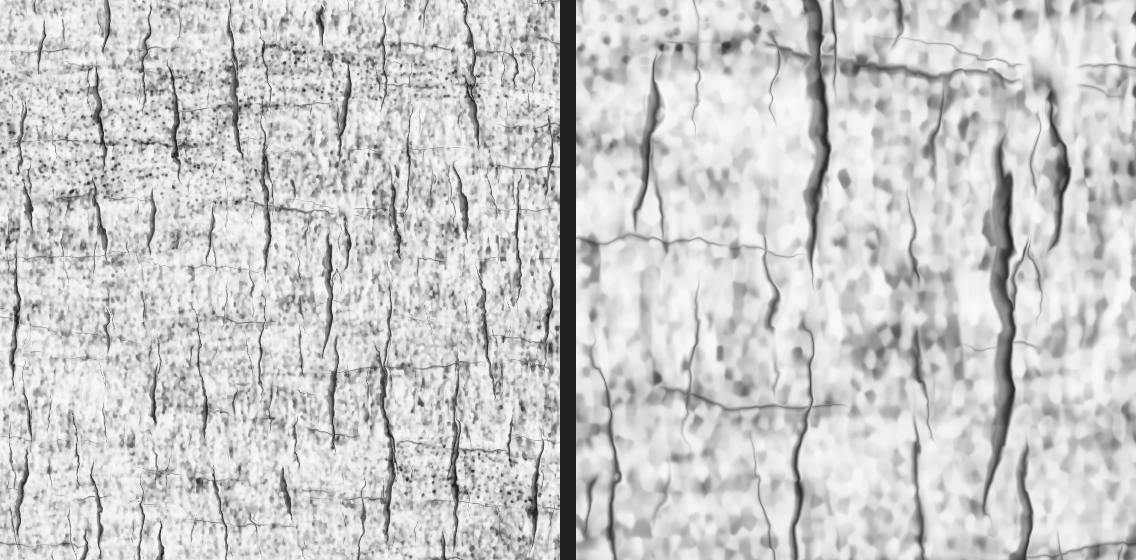
Left, the full canvas; right, a detail of the centre.
A WebGL 2 fragment shader for this texture map:

```glsl
#version 300 es
precision highp float;

uniform vec2 u_resolution;
out vec4 fragColor;

vec2 hash2(vec2 cell) {
  vec3 q = fract(cell.xyx * vec3(0.1031, 0.1030, 0.0973));
  q += dot(q, q.yzx + 33.33);
  return fract((q.xx + q.yz) * q.zy);
}

// Smooth cellular noise: x = signed value of about unit spread, y = nearest distance
vec2 cellular(vec2 p) {
  vec2 home = floor(p);
  float total = 0.0, weights = 0.0, nearest = 9.0;
  for (int j = -1; j <= 1; j++) {
    for (int i = -1; i <= 1; i++) {
      vec2 cell = home + vec2(i, j);
      vec2 jitter = hash2(cell);
      vec2 d = cell + jitter - p;
      float weight = exp(-5.0 * dot(d, d));
      total += weight * fract(jitter.x * 17.0 + jitter.y * 29.0);
      weights += weight;
      nearest = min(nearest, length(d));
    }
  }
  return vec2((total / weights - 0.5) * 4.2, nearest);
}

// Scattered tapering grooves along y, grey inside with a dark right wall
float grooves(vec2 p, vec2 grid, float width, float soft, float seed) {
  vec2 home = floor(p * grid);
  float depth = 0.0;
  for (int j = -1; j <= 1; j++) {
    for (int i = -1; i <= 1; i++) {
      vec2 cell = home + vec2(i, j);
      vec2 place = hash2(cell + seed);
      vec2 shape = hash2(cell + seed + 41.0);
      vec2 d = p - (cell + 0.15 + 0.7 * place) / grid;
      float along = d.y * grid.y / mix(0.25, 0.85, shape.x);
      d.x += (shape.y - 0.4) * 0.25 * d.y;
      d.x += 0.003 * sin(d.y * 38.0 + place.x * 30.0) + 0.001 * sin(d.y * 150.0 + place.y * 30.0);
      float halfWidth = width * mix(0.3, 1.0, place.y) * (1.0 - along * along) - 0.0005;
      float inside = 1.0 - smoothstep(-soft, soft, abs(d.x) - halfWidth);
      inside *= smoothstep(0.0, 0.2, 1.0 - abs(along));
      float wall = smoothstep(-0.6, 0.8, d.x / max(halfWidth, 0.0005));
      depth = max(depth, inside * mix(0.5, 1.0, wall));
    }
  }
  return depth;
}

void main() {
  vec2 uv = gl_FragCoord.xy / u_resolution;

  // Ragged warp for the cracks, gentle sway for the layers
  float speck = cellular(uv * vec2(190.0, 150.0)).x;
  vec2 ragged = uv + 0.0017 * vec2(cellular(uv * vec2(80.0, 45.0)).x,
                                   cellular(uv * vec2(45.0, 60.0) + 31.0).x);
  ragged += 0.0007 * speck;
  vec2 layer = uv;
  layer.y += 0.012 * sin(uv.x * 6.0 + 1.0) + 0.005 * sin(uv.x * 19.0 + uv.y * 8.0);

  // Grain, fibres and strata; positive values are darker
  float band = cellular(layer * vec2(2.5, 9.0) + 7.0).x;
  float fibreZone = 1.0 - smoothstep(-1.0, 0.5, band);
  float fibre = cellular(ragged * vec2(150.0, 38.0) + 13.0).x;
  float strata = cellular(layer * vec2(16.0, 110.0) + 71.0).x;
  float tone = 0.68 * speck + mix(0.35, 0.8, fibreZone) * fibre;
  tone += mix(0.4, 0.15, fibreZone) * strata;
  tone += 0.22 * cellular(uv * vec2(60.0, 46.0) + 5.0).x;
  tone += 0.22 * cellular(layer * vec2(6.0, 48.0) + 19.0).x;
  tone += 0.2 * cellular(layer * vec2(4.0, 8.0) + 53.0).x;

  // Pores gathered in bands
  float pore = 1.0 - smoothstep(0.1, 0.32, cellular(layer * vec2(74.0, 80.0)).y);
  tone += 1.4 * pore * smoothstep(0.1, 0.9, band);

  // Soft shade under the ledges
  vec2 ledge = ragged.yx + vec2(0.04 * uv.x, 0.0);
  tone += 0.9 * grooves(ledge + vec2(0.006, 0.0), vec2(10.0, 3.5), 0.011, 0.009, 23.0);

  float shade = 0.135 * exp(0.8 * tone);
  float light = 0.985 - 0.85 * (1.0 - exp(-shade / 0.85));

  // Broken ledge lines, hairline splits and deep vertical cracks
  float broken = smoothstep(-0.9, 0.6, cellular(uv * vec2(28.0, 34.0) + 91.0).x);
  float depth = 0.65 * broken * grooves(ledge, vec2(10.0, 3.5), 0.003, 0.0016, 23.0);
  depth = max(depth, 0.8 * broken * grooves(ragged, vec2(14.0, 10.0), 0.0025, 0.0014, 67.0));
  depth = max(depth, grooves(ragged, vec2(9.0, 6.0), 0.0066, 0.0016, 3.0));
  light = mix(light, 0.19 - 0.05 * fibre, depth);

  fragColor = vec4(vec3(clamp(light, 0.0, 1.0)), 1.0);
}
```
